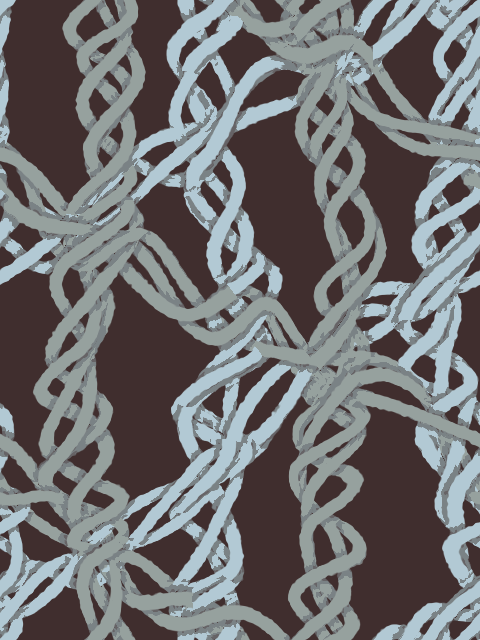
A WebGL 2 fragment shader for this pattern:

```glsl
#version 300 es
precision highp float;

uniform vec2 u_resolution;
out vec4 fragColor;

const float TAU = 6.2831853;
const vec2 TILE = vec2(1.0, 4.0 / 3.0);
const float RADIUS = 0.0135;
const float REACH = 0.034;

const vec3 GROUND = vec3(0.25, 0.18, 0.18);
const vec3 SAGE = vec3(0.59, 0.63, 0.62);
const vec3 ICE = vec3(0.70, 0.79, 0.83);
const vec3 SHADE = vec3(0.48, 0.51, 0.52);
const vec3 DEEP = vec3(0.40, 0.39, 0.40);

struct Strand {
    float len, wrap, slope, origin, waves, lift, id;
    vec2 wander, twist;
};

float hash(vec2 c) {
    vec3 v = fract(c.xyx * 0.1031);
    v += dot(v, v.yzx + 33.33);
    return fract((v.x + v.y) * v.z);
}

// Value noise that wraps after a whole number of cells
float tileNoise(vec2 p, vec2 period, float seed) {
    vec2 c = floor(p), f = p - c;
    f = f * f * (3.0 - 2.0 * f);
    vec2 lo = mod(c, period) + seed * 7.0, hi = mod(c + 1.0, period) + seed * 7.0;
    return mix(mix(hash(lo), hash(vec2(hi.x, lo.y)), f.x),
               mix(hash(vec2(lo.x, hi.y)), hash(hi), f.x), f.y);
}

Strand makeStrand(vec2 size, float slope, float origin, float waves, float lift,
                  float rope, float index, float count) {
    float id = rope * 5.0 + index + 1.0;
    vec2 wander = TAU * vec2(hash(vec2(rope, 3.0)), hash(vec2(rope, 8.0)));
    float jitter = hash(vec2(id, 21.0)), bias = hash(vec2(id, 34.0));
    vec2 twist = TAU * vec2(index / count + 0.15 * jitter, bias);
    return Strand(size.x, size.y, slope, origin, waves, lift + 0.5 * (jitter - 0.5),
                  id, wander, twist);
}

float twistAngle(Strand s, float t) {
    float u = TAU * t / s.len;
    return s.waves * u + s.twist.x + 0.8 * sin(2.0 * u + s.twist.y);
}

// Sideways position of a strand: rope wander plus braiding
float path(Strand s, float t) {
    float u = TAU * t / s.len;
    float wander = 0.034 * sin(u + s.wander.x) + 0.024 * sin(2.0 * u + s.wander.y);
    float spread = 0.053 + 0.017 * sin(3.0 * u + s.twist.y);
    return s.origin + s.slope * t + wander + spread * sin(twistAngle(s, t));
}

// q is (along, across); a layer is (height, signed distance, along, id)
void addStrand(Strand s, vec2 q, float rough, float edge,
               inout vec4 top, inout vec4 below, inout vec2 caster) {
    float gap = q.y - path(s, q.x);
    float shift = s.wrap * round(gap / s.wrap);
    if (abs(gap - shift) > 0.14) return;
    q.y -= shift;
    float t = q.x;
    for (int i = 0; i < 2; i++) {
        float y = path(s, t);
        float dy = (path(s, t + 0.002) - y) / 0.002;
        t += (q.x - t + (q.y - y) * dy) / (1.0 + dy * dy);
    }
    vec2 off = q - vec2(t, path(s, t));
    float d = length(off) + rough;
    float height = s.lift + 0.6 * cos(twistAngle(s, t));
    if (d < REACH && height > caster.x) caster = vec2(height, d);
    if (d > RADIUS + edge) return;
    vec4 layer = vec4(height, off.y < 0.0 ? -d : d, t / s.len, s.id);
    if (height > top.x) { below = top; top = layer; }
    else if (height > below.x) below = layer;
}

// Dry brush shading, darkest beside a strand that passes over
vec3 paint(vec4 layer, vec2 caster) {
    vec2 grain = vec2(fract(layer.z) * 64.0, layer.y * 250.0);
    float streak = tileNoise(grain, vec2(64.0, 512.0), layer.w);
    float shadow = caster.x > layer.x + 0.001 ? 1.0 - smoothstep(RADIUS, REACH, caster.y) : 0.0;
    float rim = layer.y / RADIUS;
    float amount = shadow + 0.75 * (streak - 0.5) + 0.2 * rim * rim;
    vec3 body = layer.w < 15.5 ? ICE : SAGE;
    vec3 color = mix(body, SHADE, smoothstep(0.43, 0.5, amount));
    return mix(color, DEEP, smoothstep(1.05, 1.15, amount));
}

vec3 cover(vec3 color, vec4 layer, vec2 caster, float edge) {
    if (layer.x < -5.0) return color;
    float alpha = 1.0 - smoothstep(-edge, edge, abs(layer.y) - RADIUS);
    return mix(color, paint(layer, caster), alpha);
}

void main() {
    vec2 p = gl_FragCoord.xy / u_resolution * TILE;
    float edge = 0.75 / u_resolution.x;
    float rough = 0.004 * (tileNoise(p * 120.0, TILE * 120.0, 2.0) - 0.5);
    vec4 top = vec4(-9.0), below = vec4(-9.0);
    vec2 caster = vec2(-9.0, 1.0);

    // Two nets: pale one below, sage one above
    for (int n = 0; n < 2; n++) {
        float net = float(n);
        vec2 bend = vec2(tileNoise(p * 6.0, TILE * 6.0, net + 4.0),
                         tileNoise(p * 6.0, TILE * 6.0, net + 11.0));
        vec2 q = p + 0.045 * (bend - 0.5);
        float lift = 0.42 * net;

        // Upright braids
        for (int i = 0; i < 8; i++) {
            float rope = float(i / 4);
            float origin = mix(0.45, 0.19, net) + 0.5 * rope;
            Strand s = makeStrand(TILE.yx, 0.0, origin, 4.0, lift, net * 3.0 + rope, float(i % 4), 4.0);
            addStrand(s, q.yx, rough, edge, top, below, caster);
        }
        // Slanted links, closing after two tile widths
        for (int i = 0; i < 6; i++) {
            float slope = mix(0.5, -0.5, net) * TILE.y;
            Strand s = makeStrand(vec2(2.0, TILE.y), slope, mix(0.76, 1.0, net), 5.0, lift,
                                  net * 3.0 + 2.0, float(i % 3), 3.0);
            addStrand(s, q + vec2(float(i / 3), 0.0), rough, edge, top, below, caster);
        }
    }
    vec3 color = cover(GROUND, below, caster, edge);
    fragColor = vec4(cover(color, top, caster, edge), 1.0);
}
```
